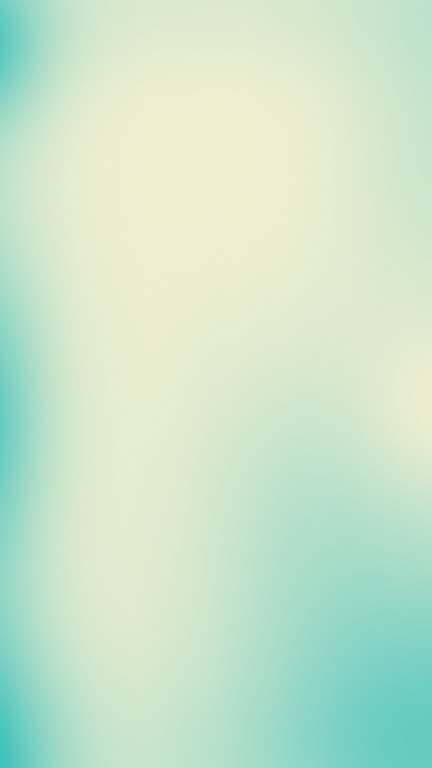
This background is drawn by a WebGL 1 fragment shader. Its source:

```glsl
precision highp float;
// Soft blurred wash of cream and teal, like light through thin cloth.
// Gaussian glows sum into one teal amount, which blends the two colours;
// stretched gradient noise adds very faint vertical streaks.

uniform vec2 u_resolution;

const vec3 CREAM = vec3(0.940, 0.935, 0.815);
const vec3 TEAL = vec3(0.250, 0.760, 0.740);

const float BASE_TEAL = 0.03;
const float LEFT_EDGE = 0.27;
const float TOP_BAND = 0.11;
const float BOTTOM_BAND = 0.12;
const vec2 STREAK_SCALE = vec2(13.0, 3.0);
const float STREAK_AMOUNT = 0.012;
const float DITHER = 1.0 / 255.0;

float hash(vec2 p) {
  p = fract(p * vec2(0.1031, 0.1137));
  p += dot(p, p.yx + 33.33);
  return fract((p.x + p.y) * p.x * 7.13);
}

vec2 gradientAt(vec2 cell) {
  float angle = 6.2832 * hash(cell);
  return vec2(cos(angle), sin(angle));
}

float gradientNoise(vec2 p) {
  vec2 i = floor(p);
  vec2 f = fract(p);
  vec2 w = f * f * f * (f * (f * 6.0 - 15.0) + 10.0);
  vec2 e = vec2(0.0, 1.0);
  float low = mix(dot(gradientAt(i), f),
                  dot(gradientAt(i + e.yx), f - e.yx), w.x);
  float high = mix(dot(gradientAt(i + e.xy), f - e.xy),
                   dot(gradientAt(i + e.yy), f - e.yy), w.x);
  return mix(low, high, w.y);
}

// Elliptical Gaussian, 1 at its centre
float glow(vec2 p, vec2 centre, vec2 radius) {
  vec2 d = (p - centre) / radius;
  return exp(-dot(d, d));
}

float falloff(float distance, float width) {
  float d = distance / width;
  return exp(-d * d);
}

float tealAmount(vec2 p) {
  float t = BASE_TEAL;

  // Bands along the canvas edges
  t += LEFT_EDGE * falloff(p.x + 0.1, 0.187);
  t += TOP_BAND * falloff(1.0 - p.y, 0.10);
  t += BOTTOM_BAND * falloff(p.y, 0.12);

  // Teal pools on the left: top, middle, bottom
  t += 0.73 * glow(p, vec2(-0.10, 0.94), vec2(0.187, 0.10));
  t += 0.73 * glow(p, vec2(-0.10, 0.45), vec2(0.187, 0.18));
  t += 0.84 * glow(p, vec2(-0.10, -0.02), vec2(0.22, 0.22));

  // Teal on the right: lower corner, its inner shoulder, upper haze
  t += 0.66 * glow(p, vec2(1.00, 0.06), vec2(0.44, 0.25));
  t += 0.18 * glow(p, vec2(0.70, 0.36), vec2(0.25, 0.20));
  t += 0.20 * glow(p, vec2(1.05, 0.85), vec2(0.26, 0.28));

  // Cream highlights: upper centre and right edge
  t -= 0.05 * glow(p, vec2(0.52, 0.83), vec2(0.30, 0.22));
  t -= 0.12 * glow(p, vec2(1.00, 0.46), vec2(0.16, 0.10));
  return t;
}

void main() {
  vec2 uv = gl_FragCoord.xy / u_resolution;
  float t = tealAmount(uv);
  t += STREAK_AMOUNT * gradientNoise(uv * STREAK_SCALE);

  // Sub-level dither hides banding
  vec3 colour = mix(CREAM, TEAL, clamp(t, -0.03, 1.0));
  colour += (hash(gl_FragCoord.xy) - 0.5) * DITHER;
  gl_FragColor = vec4(colour, 1.0);
}
```
